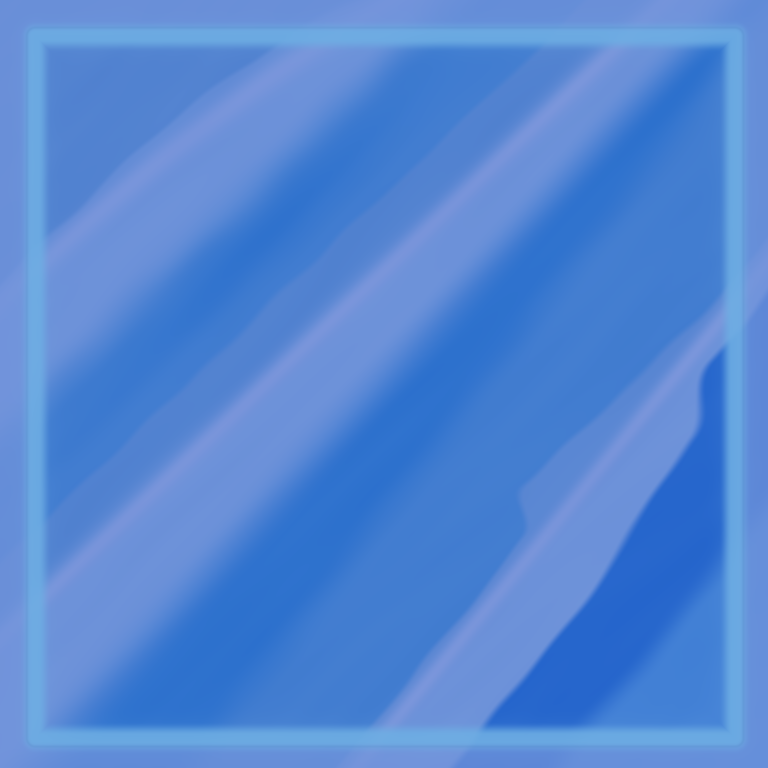
Write a WebGL 2 fragment shader that draws this background.

```glsl
#version 300 es
precision highp float;
// Painted blue glass: diagonal ribbons of light layered from upper left to
// lower right, each cut by a sloped edge that gradient noise roughens a little.
// A glowing square frame, built from a box distance, lies over the ribbons.

uniform vec2 u_resolution;
out vec4 outColor;

const vec3 SLATE = vec3(0.32, 0.51, 0.815);
const vec3 LILAC = vec3(0.425, 0.57, 0.85);
const vec3 PINK  = vec3(0.49, 0.59, 0.86);
const vec3 MID   = vec3(0.26, 0.49, 0.815);
const vec3 DARK  = vec3(0.18, 0.445, 0.805);
const vec3 DEEP  = vec3(0.15, 0.40, 0.80);
const vec3 SKY   = vec3(0.30, 0.54, 0.85);
const vec3 GLOW  = vec3(0.43, 0.68, 0.89);

const float SLOPE = 0.96;          // slope of the two left ribbons
const float STEEP = 1.23;          // slope of the right ribbon
const float ROUGHNESS = 0.012;     // brush wander of the edges
const float GRAIN = 0.018;         // brightness of the brush marks
const vec2 FRAME_CENTER = vec2(0.5015, 0.496);
const vec2 FRAME_HALF = vec2(0.4555, 0.457);

vec2 hashGradient(vec2 cell) {
    vec3 q = fract(cell.xyx * vec3(0.1031, 0.1030, 0.0973));
    q += dot(q, q.yzx + 33.33);
    float angle = 6.2832 * fract((q.x + q.y) * q.z);
    return vec2(cos(angle), sin(angle));
}

float gradientNoise(vec2 p) {
    vec2 i = floor(p), f = fract(p);
    vec2 u = f * f * f * (f * (f * 6.0 - 15.0) + 10.0);
    float a = dot(hashGradient(i), f);
    float b = dot(hashGradient(i + vec2(1, 0)), f - vec2(1, 0));
    float c = dot(hashGradient(i + vec2(0, 1)), f - vec2(0, 1));
    float d = dot(hashGradient(i + vec2(1, 1)), f - vec2(1, 1));
    return mix(mix(a, b, u.x), mix(c, d, u.x), u.y);
}

// Coverage of the side below an edge, with a soft border
float below(float v, float edge, float soft) {
    return 1.0 - smoothstep(edge - soft, edge + soft, v);
}

float ridge(float v, float center, float width) {
    float t = (v - center) / width;
    return exp(-t * t);
}

float boxDistance(vec2 p, vec2 halfSize) {
    vec2 q = abs(p) - halfSize;
    return length(max(q, 0.0)) + min(max(q.x, q.y), 0.0);
}

vec3 leftRibbons(vec2 p, float wander) {
    float d = p.y - SLOPE * p.x;
    float rough = d + wander;
    float bend = max(p.x - 0.15, 0.0);

    // Upper ribbon with its bright streak
    float rim = 0.632 - 0.8 * bend * bend;
    vec3 col = mix(SLATE, LILAC, 0.6 * below(rough, rim, 0.006));
    col = mix(col, LILAC, below(d, rim - 0.03, 0.03));
    col = mix(col, PINK, 0.75 * ridge(d, 0.606 - 0.37 * p.x * p.x, 0.02));

    // Blue hollow with a dark core
    col = mix(col, MID, below(rough, 0.435, 0.05));
    col = mix(col, DARK, 0.85 * ridge(rough, 0.36, 0.05) * ridge(p.x, 0.34, 0.22));

    // Central ribbon: crisp rim, streak, then a wide fade into the dark
    col = mix(col, SLATE, below(rough, 0.268, 0.007));
    col = mix(col, LILAC, below(d, 0.178, 0.04));
    col = mix(col, PINK, 0.85 * ridge(d, 0.167, 0.018));
    col = mix(col, DARK, below(d, 0.14 * p.x - 0.045, 0.068 - 0.02 * p.x));
    return mix(col, MID, below(rough, 0.36 * p.x - 0.33, 0.05));
}

vec3 rightRibbon(vec3 col, vec2 p, float wander) {
    float e = p.y - STEEP * p.x;
    float rough = e + wander;
    float shoulder = smoothstep(0.30, 0.37, p.y) * max(0.94 - p.x, 0.0);
    float rim = -0.54 + 0.27 * shoulder;
    col = mix(col, mix(SLATE, LILAC, 0.3), below(rough, rim, 0.007));
    col = mix(col, LILAC, below(e, -0.575, 0.04));
    col = mix(col, PINK, 0.85 * ridge(e, -0.572, 0.018));

    // Deep shadow and the pale patch in its corner
    float shadow = -0.72 + 0.04 * smoothstep(0.2, 0.44, p.y)
                 + 0.07 * smoothstep(0.43, 0.53, p.y);
    col = mix(col, DEEP, below(rough, shadow, 0.009));
    return mix(col, SKY, 0.75 * below(rough, -0.89, 0.035));
}

void main() {
    vec2 p = gl_FragCoord.xy / u_resolution;

    // Brush noise stretched along the ribbons
    vec2 brush = vec2(p.x + p.y, p.y - p.x);
    float wander = ROUGHNESS * gradientNoise(brush * vec2(7.0, 12.0) + 3.7);
    float grain = gradientNoise(brush * vec2(3.0, 22.0) + 11.3);

    vec3 col = rightRibbon(leftRibbons(p, wander), p, wander);
    col += GRAIN * grain * vec3(0.8, 0.6, 0.3);

    // Pale margin outside the frame, then the glowing frame itself
    float box = boxDistance(p - FRAME_CENTER, FRAME_HALF);
    vec3 margin = mix(col, vec3(0.45, 0.58, 0.86), 0.72);
    col = mix(col, margin, smoothstep(-0.004, 0.012, box));
    float core = 1.0 - smoothstep(0.004, 0.021, abs(box));
    float halo = ridge(box, 0.0, 0.022);
    col = mix(col, GLOW, 0.75 * core + 0.15 * halo);
    col -= 0.025 * ridge(box, 0.011, 0.0018);
    outColor = vec4(clamp(col, 0.0, 1.0), 1.0);
}
```
